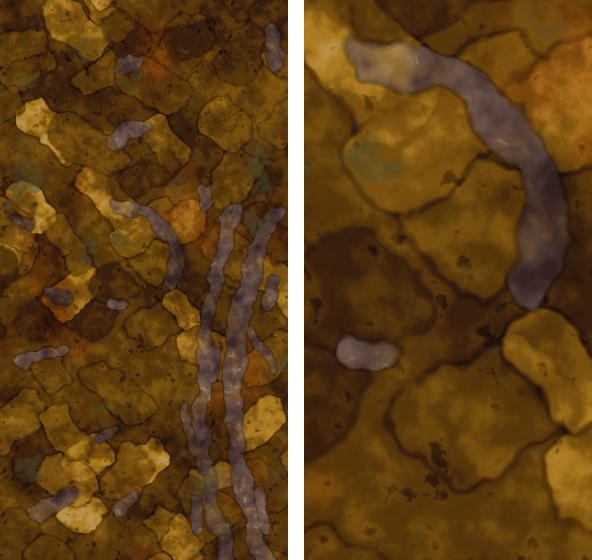
Left: the whole. Right: its middle third, enlarged.
Reproduce this texture procedurally as a Shadertoy shader.

```glsl
#define PLATE_CELL 0.23
#define STRIP_CELL 0.27
#define EDGE_WEAR 0.035
#define GROUND_TONE 0.40
#define MOTTLE 0.42
#define GRAIN 0.42
#define SEAM_WIDTH 0.009
#define STRIP_WIDTH 0.024

vec2 hash2(vec2 p) {
    vec3 q = fract((p.xyx + 17.0) * vec3(0.1031, 0.1030, 0.0973));
    q += dot(q, q.yzx + 33.33);
    return fract((q.xx + q.yz) * q.zy);
}

mat2 rotation(float a) {
    float c = cos(a), s = sin(a);
    return mat2(c, -s, s, c);
}

float gradientAt(vec2 cell, vec2 offset) {
    float a = 6.2832 * hash2(cell).x;
    return dot(vec2(cos(a), sin(a)), offset);
}

float gradientNoise(vec2 p) {
    vec2 i = floor(p), f = fract(p), e = vec2(0.0, 1.0);
    vec2 u = f * f * f * (f * (f * 6.0 - 15.0) + 10.0);
    float low = mix(gradientAt(i, f), gradientAt(i + e.yx, f - e.yx), u.x);
    float high = mix(gradientAt(i + e, f - e), gradientAt(i + 1.0, f - 1.0), u.x);
    return 1.4 * mix(low, high, u.y);
}

float fbm(vec2 p) {
    float sum = 0.0, amp = 0.6;
    for (int i = 0; i < 4; i++) {
        sum += amp * gradientNoise(p);
        p = rotation(0.6) * p * 2.0 + 5.3;
        amp *= 0.55;
    }
    return sum;
}

float roundBox(vec2 p, vec2 size, float radius) {
    vec2 q = abs(p) - size + radius;
    return length(max(q, 0.0)) + min(max(q.x, q.y), 0.0) - radius;
}

// Overlapping rounded amber plates, each with its own tone and a dark seam
float layPlates(float tone, vec2 p, float soft, float mottle, float seed) {
    vec2 home = floor(p / PLATE_CELL);
    for (int k = 0; k < 9; k++) {
        vec2 cell = home + vec2(k % 3, k / 3) - 1.0;
        vec2 h = hash2(cell + seed), g = hash2(cell + seed + 41.0);
        if (g.y > 0.72) continue;
        vec2 center = (cell + 0.2 + 0.6 * h) * PLATE_CELL;
        float angle = (g.x < 0.55 ? -0.75 : 0.7) + 0.7 * (h.y - 0.5);
        vec2 size = PLATE_CELL * vec2(0.32 + 0.3 * h.x, 0.2 + 0.12 * h.y);
        float d = roundBox(rotation(angle) * (p - center), size, size.y * 0.7);
        float plateTone = mix(0.2, 0.98, fract(g.x * 7.3 + h.y));
        float opacity = clamp(0.75 + 0.7 * mottle, 0.2, 0.95);
        tone = mix(tone, plateTone, opacity * smoothstep(soft, -soft, d));
        tone -= 0.16 * smoothstep(SEAM_WIDTH, 0.0, abs(d - 0.3 * SEAM_WIDTH));
    }
    return tone;
}

// Short bent strips: level on the left, upright on the right
float scatteredStrips(vec2 p) {
    float nearest = 1.0;
    vec2 home = floor(p / STRIP_CELL);
    for (int k = 0; k < 9; k++) {
        vec2 cell = home + vec2(k % 3, k / 3) - 1.0;
        vec2 h = hash2(cell + 91.0), g = hash2(cell + 137.0);
        vec2 center = (cell + 0.25 + 0.5 * h) * STRIP_CELL;
        float share = mix(0.7, 0.35, smoothstep(1.15, 1.4, center.y));
        if (g.x > share) continue;
        float angle = 1.4 * smoothstep(0.35, 0.65, center.x) + 1.1 * (h.y - 0.4);
        vec2 q = rotation(angle) * (p - center);
        q.y += (g.y - 0.5) * 5.0 * q.x * q.x;
        float width = STRIP_WIDTH * (0.5 + 0.7 * h.x);
        nearest = min(nearest, roundBox(q, vec2(0.04 + 0.1 * g.y * h.y, width), width));
    }
    return nearest;
}

// Two long upright ribbons and one hooked arc
float longRibbons(vec2 p) {
    float nearest = 1.0;
    for (int i = 0; i < 2; i++) {
        float n = float(i), y = (p.y - 0.57) / 0.65;
        float bend = 0.12 + 0.03 * n;
        float x = p.x - 0.7 - 0.11 * n - bend * y * y;
        x /= sqrt(1.0 + 9.5 * bend * bend * y * y);
        nearest = min(nearest, roundBox(vec2(x, p.y - 0.59), vec2(STRIP_WIDTH * (1.0 + 0.3 * n), 0.64), 0.02));
    }
    vec2 q = rotation(0.65) * (p - vec2(0.4, 1.02));
    float along = atan(q.y, q.x) * 0.21;
    return min(nearest, roundBox(vec2(along, length(q) - 0.21), vec2(0.21, STRIP_WIDTH), 0.02));
}

vec3 amberRamp(float t) {
    vec3 c = mix(vec3(0.12, 0.065, 0.035), vec3(0.22, 0.12, 0.05), smoothstep(0.0, 0.2, t));
    c = mix(c, vec3(0.34, 0.21, 0.04), smoothstep(0.2, 0.42, t));
    c = mix(c, vec3(0.47, 0.31, 0.05), smoothstep(0.42, 0.65, t));
    c = mix(c, vec3(0.67, 0.48, 0.13), smoothstep(0.65, 0.87, t));
    return mix(c, vec3(0.72, 0.58, 0.32), smoothstep(0.87, 1.05, t));
}

void mainImage(out vec4 fragColor, in vec2 fragCoord) {
    vec2 p = fragCoord / iResolution.x;
    float soft = max(1.0 / iResolution.x, 0.004);
    vec2 worn = p + EDGE_WEAR * vec2(fbm(p * 8.0), fbm(p * 8.0 + 31.0));
    float mottle = fbm(p * 4.0 + 12.0);
    float patches = fbm(p * 10.0 + 57.0);
    float grain = fbm(p * 28.0 + 3.0);

    // Amber body with grime
    float tone = GROUND_TONE + MOTTLE * mottle;
    tone = layPlates(tone, worn, soft, patches, 5.0);
    tone = layPlates(tone, worn + 0.11, soft, mottle, 203.0);
    tone += GRAIN * 0.5 * grain + 0.2 * patches;
    tone -= 0.35 * smoothstep(0.3, 0.65, grain - 0.4 * patches);
    vec3 color = amberRamp(tone);
    float rust = smoothstep(0.05, 0.45, fbm(p * 3.0 + 80.0));
    color *= mix(vec3(1.0), vec3(1.04, 0.86, 0.85), rust);

    // Plum grey strips with pale scratches and dark rims
    float d = min(scatteredStrips(worn), longRibbons(worn));
    float shade = clamp(0.48 + 0.7 * mottle + 0.6 * patches + 0.4 * grain, 0.0, 1.0);
    vec3 plum = mix(vec3(0.20, 0.13, 0.13), vec3(0.53, 0.43, 0.39), shade);
    float scratch = smoothstep(0.07, 0.0, abs(patches - 0.08)) * smoothstep(0.1, 0.5, grain + mottle);
    plum = mix(plum, vec3(0.68, 0.62, 0.55), 0.6 * scratch);
    float cover = smoothstep(soft, -soft, d) * clamp(0.85 - 0.9 * patches, 0.35, 0.95);
    color *= 1.0 - 0.35 * smoothstep(SEAM_WIDTH, 0.0, abs(d));
    color = mix(color, plum, cover);

    // Sparse green-grey stains
    float stain = smoothstep(0.3, 0.55, fbm(p * 5.0 + 140.0) + 0.3 * grain);
    color = mix(color, vec3(0.27, 0.27, 0.17), 0.5 * stain);
    fragColor = vec4(clamp(color, 0.0, 1.0), 1.0);
}
```
